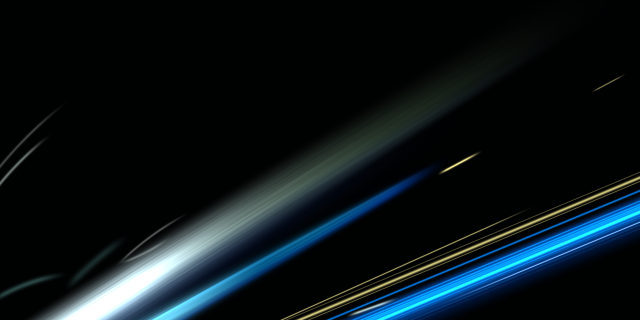
Give the GLSL for this background, as a Shadertoy shader.

```glsl
float hash(vec2 p) {
    return fract(sin(dot(p, vec2(127.1, 311.7))) * 43758.5453);
}

float noise(vec2 p) {
    vec2 i = floor(p), f = fract(p);
    f = f * f * (3.0 - 2.0 * f);
    return mix(mix(hash(i), hash(i + vec2(1, 0)), f.x),
               mix(hash(i + vec2(0, 1)), hash(i + vec2(1, 1)), f.x), f.y);
}

// Soft line profile, never thinner than about a pixel
float line(float d, float width) {
    float w = max(width, 0.6 / iResolution.y);
    return exp(-d * d / (w * w)) * min(1.0, width / w);
}

// Bowed stroke from a to b that fades at both ends
float stroke(vec2 p, vec2 a, vec2 b, float bend, float width) {
    vec2 axis = b - a;
    float len = length(axis);
    axis /= len;
    float t = dot(p - a, axis) / len;
    float d = dot(p - a, vec2(-axis.y, axis.x)) - bend * 4.0 * t * (1.0 - t);
    return line(d, width) * smoothstep(0.0, 0.25, t) * smoothstep(1.0, 0.6, t);
}

// Wide pale beam, white at its foot and green-grey far away
vec3 paleBeam(vec2 p) {
    float v = p.y - 0.63 * (p.x - 0.25);
    float far = smoothstep(0.4, 1.5, p.x);
    float grain = noise(vec2(p.x * 4.0 + v * 9.0, v * 190.0));
    float fine = noise(vec2(p.x * 9.0, v * 420.0));
    float upper = smoothstep(0.12, mix(0.0, -0.04, far), v);
    float lower = smoothstep(mix(-0.13, -0.092, far), mix(0.0, -0.055, far), v);
    float glow = 1.1 * exp(-2.0 * max(p.x - 0.42, 0.0)) * smoothstep(2.0, 1.3, p.x);
    vec3 tint = mix(vec3(0.86, 0.98, 1.02), vec3(0.64, 0.9, 0.62), far);
    tint = mix(tint, vec3(0.5, 0.72, 0.95), smoothstep(0.0, -0.08, v) * 0.7);
    vec3 col = tint * glow * upper * lower * (0.82 + 0.2 * grain + 0.1 * fine);
    // Hot core and navy fringe
    col += vec3(0.35, 0.4, 0.4) * line(v + 0.005, 0.04) * smoothstep(0.75, 0.3, p.x);
    col += vec3(0.01, 0.035, 0.1) * line(v + 0.1, 0.04) * smoothstep(1.5, 0.6, p.x);
    return col;
}

// Narrow blue beam that tapers to a point
vec3 blueBeam(vec2 p) {
    float v = p.y - 0.565 * (p.x - 0.51);
    float t = clamp((p.x - 0.4) / 1.0, 0.0, 1.0);
    float width = mix(0.036, 0.011, t);
    float fade = smoothstep(1.41, 1.2, p.x);
    float grain = 0.8 + 0.3 * noise(vec2(p.x * 3.0, v * 230.0));
    vec3 tint = mix(vec3(0.5, 0.95, 1.1), vec3(0.02, 0.38, 0.58), smoothstep(0.05, 0.45, t));
    tint = mix(tint, vec3(0.01, 0.15, 0.45), smoothstep(0.55, 1.0, t));
    vec3 col = tint * line(v, width) * grain;
    col += vec3(0.12, 0.3, 0.38) * line(v - width * 0.5, 0.005) * (1.0 - t);
    col += vec3(0.0, 0.06, 0.2) * line(v + width, 0.012);
    return col * fade;
}

// Bundle of blue, cyan and white rays at the lower right
vec3 rayBundle(vec2 p) {
    float v = p.y - 0.415 * p.x;
    vec3 col = vec3(0.0, 0.12, 0.34) * smoothstep(-0.6, -0.51, v) * smoothstep(-0.435, -0.46, v);
    col += vec3(0.0, 0.36, 0.58) * line(v + 0.485, 0.027);
    for (int i = 0; i < 12; i++) {
        float k = float(i);
        float offset = -0.458 - 0.0075 * k - 0.004 * hash(vec2(k, 3.0));
        float along = 0.55 + 0.45 * noise(vec2(p.x * 2.5 + k * 7.0, k));
        float power = (0.25 + 0.55 * hash(vec2(k, 8.0))) * exp(-k * 0.13);
        col += vec3(0.06, 0.65, 0.95) * line(v - offset, 0.0025) * power * along;
    }
    col += vec3(0.15, 0.6, 0.6) * line(v + 0.492, 0.005);
    col += vec3(0.45, 0.5, 0.55) * line(v + 0.524, 0.0022) * smoothstep(1.35, 1.65, p.x);
    col += vec3(0.0, 0.45, 0.85) * line(v + 0.426, 0.0035);
    col += vec3(0.7, 0.75, 0.7) * stroke(p, vec2(1.08, 0.01), vec2(1.25, 0.07), 0.0, 0.004);
    return col;
}

// Straight gold rays and short sparks
vec3 goldRays(vec2 p) {
    vec3 gold = vec3(0.82, 0.78, 0.48);
    float v = p.y - 0.418 * p.x;
    float light = line(v + 0.391, 0.0048) + 0.45 * line(v + 0.403, 0.002);
    light += 0.35 * line(v + 0.374, 0.002);
    float thin = p.y - 0.45 * (p.x - 0.88);
    light += 0.75 * line(thin, 0.0024) * smoothstep(1.68, 1.5, p.x);
    light += 1.2 * stroke(p, vec2(1.365, 0.453), vec2(1.51, 0.53), 0.0, 0.0035);
    light += 0.6 * stroke(p, vec2(1.845, 0.71), vec2(1.96, 0.771), 0.0, 0.0022);
    return gold * light;
}

// Faint curved wisps on the left
vec3 wisps(vec2 p) {
    float grey = 0.6 * stroke(p, vec2(-0.05, 0.36), vec2(0.165, 0.585), 0.012, 0.0045);
    grey += 0.35 * stroke(p, vec2(-0.06, 0.4), vec2(0.22, 0.69), 0.016, 0.004);
    grey += 0.45 * stroke(p, vec2(0.36, 0.165), vec2(0.6, 0.34), 0.012, 0.0035);
    grey += 0.35 * stroke(p, vec2(0.37, 0.175), vec2(0.54, 0.265), -0.008, 0.004);
    float teal = 0.45 * stroke(p, vec2(-0.04, 0.05), vec2(0.22, 0.145), 0.016, 0.008);
    teal += 0.28 * stroke(p, vec2(0.2, 0.09), vec2(0.41, 0.27), 0.008, 0.011);
    return vec3(0.72, 0.78, 0.76) * grey + vec3(0.35, 0.6, 0.58) * teal;
}

void mainImage(out vec4 fragColor, in vec2 fragCoord) {
    vec2 p = fragCoord / iResolution.xy * vec2(2.0, 1.0);
    vec3 col = vec3(0.0, 0.003, 0.004);
    col += paleBeam(p) + blueBeam(p) + rayBundle(p) + goldRays(p) + wisps(p);
    fragColor = vec4(clamp(col, 0.0, 1.0), 1.0);
}
```
